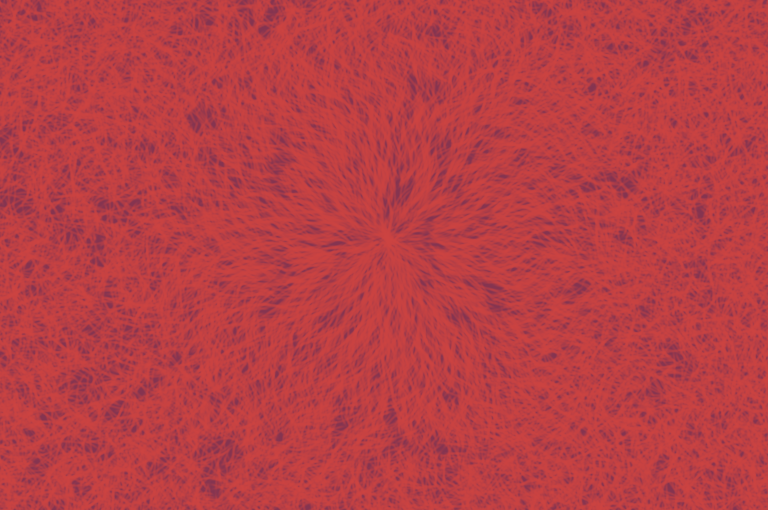
A WebGL 1 fragment shader for this texture:

```glsl
precision highp float;

uniform vec2 u_resolution;

vec4 hash4(vec3 seed) {
  vec4 q = fract(seed.xyzx * vec4(0.1031, 0.1030, 0.0973, 0.1099));
  q += dot(q, q.wzxy + 33.33);
  return fract((q.xxyz + q.yzzw) * q.zywx);
}

float gradientNoise(vec2 p) {
  vec2 cell = floor(p);
  vec2 f = fract(p);
  vec2 u = f * f * (3.0 - 2.0 * f);
  vec4 corner;
  for (int i = 0; i < 4; i++) {
    vec2 o = vec2(mod(float(i), 2.0), floor(float(i) / 2.0));
    float angle = 6.2832 * hash4(vec3(cell + o + 50.0, 7.0)).x;
    float slope = dot(vec2(cos(angle), sin(angle)), f - o);
    if (i == 0) corner.x = slope;
    else if (i == 1) corner.y = slope;
    else if (i == 2) corner.z = slope;
    else corner.w = slope;
  }
  return mix(mix(corner.x, corner.y, u.x), mix(corner.z, corner.w, u.x), u.y);
}

// Share of strands that grow here: small holes, broad patches, full middle
float strandDensity(vec2 p) {
  float holes = gradientNoise(p * 17.0) + 0.6 * gradientNoise(p * 31.0 + 9.0);
  float patches = gradientNoise(p * 4.5 + 3.0);
  float middle = exp(-9.0 * dot(p, p));
  return clamp(0.88 + 0.75 * holes + 0.45 * patches + 0.12 * middle + 0.08 * p.x, 0.25, 1.2);
}

// Strands radiate from the middle and tangle towards the border
float strandAngle(vec2 root, float random) {
  vec2 fromHub = root - vec2(0.01, 0.03);
  float tangle = smoothstep(0.08, 0.6, length(fromHub));
  float swirl = sin(root.x * 9.0 + 2.0 * sin(root.y * 7.0));
  return atan(fromHub.y, fromHub.x) + tangle * swirl
       + (random - 0.5) * mix(0.8, 2.8, tangle);
}

// Coverage of one bent, tapered strand; lengths in cells
float strand(vec2 offset, float angle, float bend, float reach, float width) {
  float c = cos(angle);
  float s = sin(angle);
  vec2 q = vec2(c * offset.x + s * offset.y, c * offset.y - s * offset.x);
  float slope = 2.0 * bend * q.x;
  float d = abs(q.y - bend * q.x * q.x) / sqrt(1.0 + slope * slope);
  return (1.0 - smoothstep(0.0, width, d))
       * (1.0 - smoothstep(0.6 * reach, reach, abs(q.x)));
}

void main() {
  vec2 p = (gl_FragCoord.xy - 0.5 * u_resolution) / u_resolution.y;
  float density = strandDensity(p);
  float width = max(0.0042, 1.4 / u_resolution.y);
  float gap = 1.0;

  // Stacked layers of scattered strands
  for (int layer = 0; layer < 30; layer++) {
    float id = float(layer);
    float scale = 17.0 + mod(id * 3.7, 7.0);
    vec2 shift = 40.0 + fract(id * vec2(0.618, 0.755));
    vec2 g = p * scale + shift;
    for (int y = -1; y <= 1; y++) {
      for (int x = -1; x <= 1; x++) {
        vec2 cell = floor(g) + vec2(float(x), float(y));
        vec4 h = hash4(vec3(cell, id * 5.3 + 11.0));
        vec2 center = cell + h.xy;
        float angle = strandAngle((center - shift) / scale, h.z);
        float bend = 0.9 * (fract(h.w * 17.0) - 0.5);
        float reach = 0.7 + 0.2 * fract(h.z * 23.0);
        float grown = smoothstep(-0.08, 0.08, density - h.w);
        gap *= 1.0 - 0.45 * grown * strand(g - center, angle, bend, reach, width * scale);
      }
    }
  }

  vec3 purpleGround = vec3(0.52, 0.205, 0.315);
  vec3 redStrand = vec3(0.80, 0.262, 0.253);
  gl_FragColor = vec4(mix(redStrand, purpleGround, gap), 1.0);
}
```
